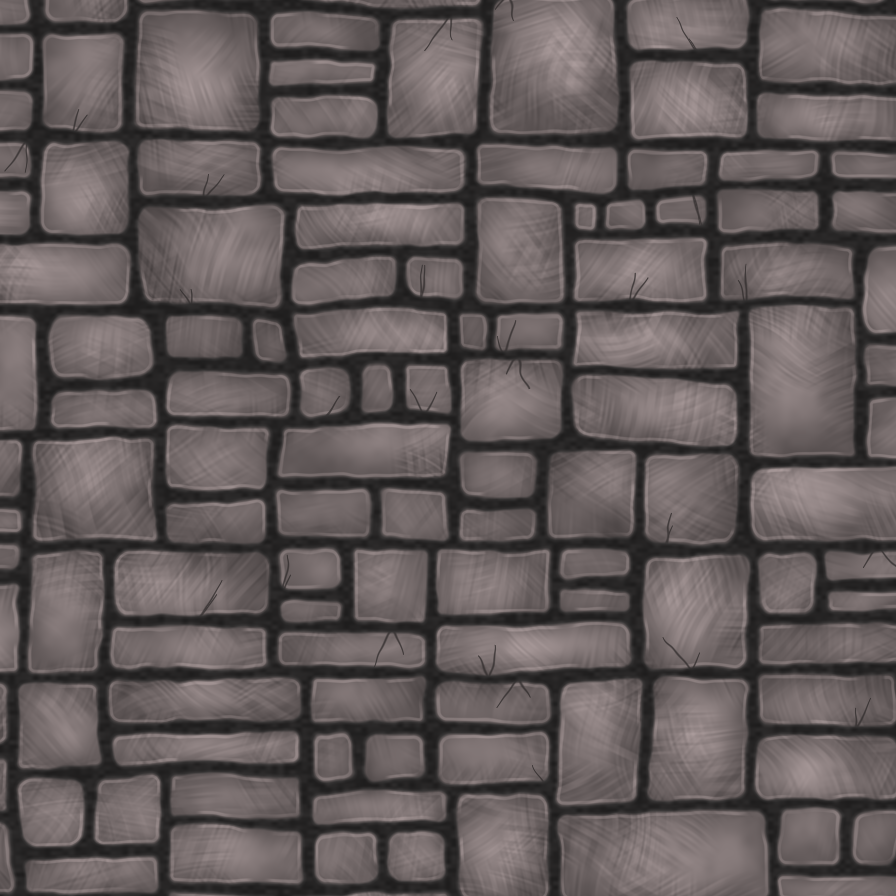
Reproduce this texture procedurally as a three.js fragment shader.

```glsl
// Hand-painted wall of irregular grey-mauve stone blocks with dark inked joints.
#define BLOCKS vec2(6.0, 8.0)
#define SEED 19.0
#define JITTER 0.62
#define SPLIT_AREA 0.036
#define GAP 0.0062
#define ROUNDING 0.012
#define WOBBLE 0.011
#define GLOW 0.145
#define RIM 0.115
#define SCRATCHES 0.085
#define CRACKED 0.3
#define TINT vec3(1.0, 0.912, 0.912)

varying vec2 vUv;

float hash(vec2 p) {
  vec3 q = fract(vec3(p.xyx) * 0.1031);
  q += dot(q, q.yzx + 33.33);
  return fract((q.x + q.y) * q.z);
}

float noise(vec2 p) {
  vec2 i = floor(p), f = fract(p);
  f = f * f * (3.0 - 2.0 * f);
  return mix(mix(hash(i), hash(i + vec2(1.0, 0.0)), f.x),
             mix(hash(i + vec2(0.0, 1.0)), hash(i + 1.0), f.x), f.y);
}

float fbm(vec2 p) {
  return 0.55 * noise(p) + 0.3 * noise(p * 2.1 + 7.3) + 0.15 * noise(p * 4.3 + 3.1);
}

mat2 rotation(float a) {
  return mat2(cos(a), sin(a), -sin(a), cos(a));
}

float lineShift(vec2 corner) {
  return (hash(corner + SEED) - 0.5) * JITTER;
}

// Interlocking blocks: grid corners carry upright and level joints in turn.
vec4 blockBounds(vec2 c) {
  float a = lineShift(c), b = lineShift(c + 1.0);
  float r = lineShift(c + vec2(1.0, 0.0)), t = lineShift(c + vec2(0.0, 1.0));
  bool even = mod(c.x + c.y, 2.0) < 0.5;
  return vec4(c, c + 1.0) + (even ? vec4(t, a, r, b) : vec4(a, r, b, t));
}

// Finds the stone around p as (low corner, high corner) and its id.
vec4 findStone(vec2 p, out vec2 id) {
  vec2 g = p * BLOCKS, cell = floor(g);
  vec4 box = vec4(cell, cell + 1.0);
  id = cell;
  for (int k = 0; k < 9; k++) {
    vec2 c = cell + vec2(mod(float(k), 3.0), floor(float(k) / 3.0)) - 1.0;
    vec4 b = blockBounds(c);
    if (all(greaterThanEqual(g, b.xy)) && all(lessThan(g, b.zw))) { box = b; id = c; }
  }
  box /= BLOCKS.xyxy;
  id += SEED * 3.0;
  // Cut the larger blocks again.
  for (int k = 0; k < 3; k++) {
    vec2 size = box.zw - box.xy;
    bool upright = size.x > size.y * mix(1.1, 2.2, hash(id + 5.7));
    float span = upright ? size.x : size.y;
    if (span < 0.075 || hash(id + 9.1) > size.x * size.y / SPLIT_AREA) break;
    float cut = mix(0.34, 0.68, hash(id + 2.3));
    vec2 at = mix(box.xy, box.zw, cut);
    bool high = upright ? p.x > at.x : p.y > at.y;
    if (upright) { if (high) box.x = at.x; else box.z = at.x; }
    else { if (high) box.y = at.y; else box.w = at.y; }
    id = id * 2.0 + (high ? 31.0 : 17.0);
  }
  return box;
}

float roundedBox(vec2 q, vec2 halfSize, float r) {
  vec2 d = abs(q) - halfSize + r;
  return length(max(d, 0.0)) + min(max(d.x, d.y), 0.0) - r;
}

// Thin tapering cracks that start on the top or bottom edge.
float cracks(vec2 q, vec2 halfSize, vec2 id) {
  float ink = 0.0;
  float side = hash(id + 4.4) < 0.6 ? -1.0 : 1.0;
  for (int k = 0; k < 2; k++) {
    vec2 s = id + float(k) * 3.7;
    vec2 root = halfSize * vec2(mix(-0.85, 0.85, hash(id + 6.2)), side);
    vec2 dir = vec2(hash(s + 1.9) * 1.6 - 0.8, -side) * mix(0.02, 0.045, hash(s + 8.8));
    vec2 w = q - root + 0.004 * (noise(q * 70.0 + s) - 0.5);
    float t = clamp(dot(w, dir) / dot(dir, dir), 0.0, 1.0);
    ink = max(ink, 1.0 - smoothstep(0.0, 0.0026 - 0.0014 * t, length(w - dir * t)));
  }
  return ink * step(hash(id + 7.7), CRACKED);
}

// Curved dry-brush strokes in a few directions.
float brushStrokes(vec2 p, float turn) {
  float sum = 0.0;
  vec2 bent = p + 0.025 * vec2(noise(p * 13.0), noise(p * 13.0 + 40.0));
  for (int k = 0; k < 3; k++) {
    vec2 s = rotation(turn + float(k) * 1.1) * bent;
    float patchy = smoothstep(0.35, 0.75, noise(p * 17.0 + float(k) * 21.0));
    sum += (noise(s * vec2(28.0, 330.0) + float(k) * 9.0) - 0.5) * patchy;
  }
  return sum;
}

void main() {
  // Hand-drawn unevenness of the joints.
  vec2 p = vUv + WOBBLE * (vec2(noise(vUv * 9.0), noise(vUv * 9.0 + 50.0)) - 0.5);
  p += 0.0032 * (vec2(noise(vUv * 55.0), noise(vUv * 55.0 + 80.0)) - 0.5);
  vec2 id;
  vec4 box = findStone(p, id);
  vec2 halfSize = 0.5 * (box.zw - box.xy), q = p - 0.5 * (box.xy + box.zw);
  q += q.yx * (vec2(hash(id + 1.1), hash(id + 3.3)) - 0.5) * 0.045;
  float gap = GAP * mix(0.65, 1.35, noise(vUv * 24.0 + 11.0));
  float corner = min(ROUNDING * mix(0.4, 1.5, hash(id + 2.9)), 0.4 * min(halfSize.x, halfSize.y));
  float d = roundedBox(q, halfSize - gap, corner);

  // Stone face: pale worn middle, mottling and strokes.
  float big = smoothstep(0.003, 0.018, 4.0 * halfSize.x * halfSize.y);
  vec2 offset = (vec2(hash(id + 5.1), hash(id + 6.6)) - vec2(0.5, 0.35)) * 0.6;
  float glow = 1.0 - smoothstep(0.1, 1.15, length(q / halfSize - offset));
  float tone = 0.405 + GLOW * glow * (0.35 + 0.85 * big) + 0.05 * (hash(id + 8.2) - 0.5);
  tone += 0.15 * (fbm(vUv * 22.0) - 0.5);
  tone += SCRATCHES * (0.5 + 0.5 * big) * brushStrokes(vUv, hash(id) * 6.28);
  tone -= 0.045 * exp(d / 0.009);

  // Broken chalky rim and cracks.
  float rim = 1.0 - smoothstep(0.0006, 0.0027, abs(d + 0.0032));
  tone += RIM * rim * smoothstep(0.2, 0.65, noise(vUv * 38.0 + 5.0));
  tone = mix(tone, 0.2, 0.8 * cracks(q, halfSize, id));

  // Ink in the joints, darkest along their middle.
  float ink = mix(0.225, 0.145, smoothstep(-0.001, 0.0045, d));
  ink += 0.06 * (noise(vUv * vec2(150.0, 210.0)) - 0.5);
  float joint = smoothstep(-0.0022, 0.0016, d);
  vec3 color = mix(tone * TINT, ink * vec3(1.0, 0.96, 0.96), joint);
  gl_FragColor = vec4(color, 1.0);
}
```
